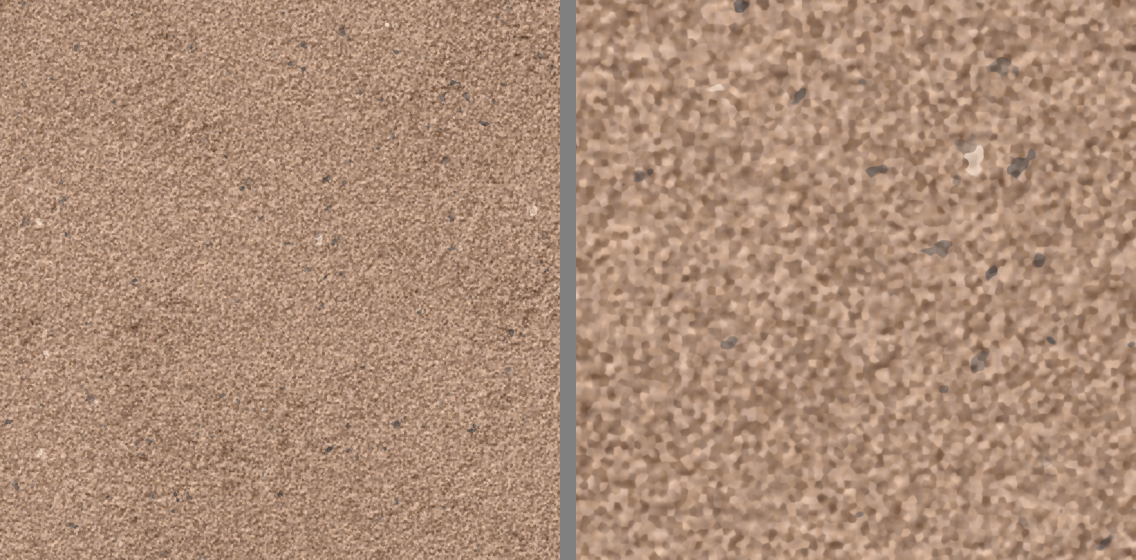
Left, the full canvas; right, a detail of the centre.
Write a WebGL 2 fragment shader that draws this texture.

```glsl
#version 300 es
precision highp float;

uniform vec2 u_resolution;
out vec4 fragColor;

vec3 hash3(vec2 cell) {
    uvec3 v = uvec3(uint(int(cell.x) + 4096), uint(int(cell.y) + 4096), 77u);
    v = v * 1664525u + 1013904223u;
    v.x += v.y * v.z; v.y += v.z * v.x; v.z += v.x * v.y;
    v ^= v >> 16u;
    v.x += v.y * v.z; v.y += v.z * v.x; v.z += v.x * v.y;
    return vec3(v >> 8u) / 16777216.0;
}

float noise(vec2 p) {
    vec2 i = floor(p), f = fract(p);
    f = f * f * (3.0 - 2.0 * f);
    float low = mix(hash3(i).x, hash3(i + vec2(1, 0)).x, f.x);
    float high = mix(hash3(i + vec2(0, 1)).x, hash3(i + vec2(1, 1)).x, f.x);
    return mix(low, high, f.y);
}

float fbm(vec2 p) {
    float sum = 0.0, amp = 0.5;
    for (int i = 0; i < 4; i++) {
        sum += amp * noise(p);
        p = mat2(1.6, 1.2, -1.2, 1.6) * p + 17.3;
        amp *= 0.5;
    }
    return sum / 0.9375;
}

// Slope of the noise surface towards a light at the upper left
float relief(vec2 p) {
    return noise(p) - noise(p + vec2(-0.35, 0.65));
}

// Softly blended grains: x = tone, y = hue, both centred on zero
vec2 grains(vec2 p) {
    vec2 base = floor(p), sum = vec2(0.0);
    float total = 0.0;
    for (int y = -1; y <= 1; y++)
    for (int x = -1; x <= 1; x++) {
        vec2 cell = base + vec2(x, y);
        vec3 h = hash3(cell);
        vec2 d = p - cell - 0.1 - 0.8 * h.xy;
        float w = exp(-7.0 * dot(d, d));
        sum += w * (vec2(h.z, hash3(cell + 911.0).x) - 0.5);
        total += w;
    }
    return sum / total;
}

// Sparse irregular chips: x = coverage, y = random strength
vec2 chips(vec2 p, float density, float chance, float minR, float maxR, float seed) {
    vec2 base = floor(p * density), result = vec2(0.0);
    float soft = 0.8 / u_resolution.y + 0.0008;
    for (int y = -1; y <= 1; y++)
    for (int x = -1; x <= 1; x++) {
        vec2 cell = base + vec2(x, y);
        vec3 h = hash3(cell + seed), k = hash3(cell + seed + 503.0);
        if (h.z > chance) continue;
        vec2 d = p - (cell + h.xy) / density;
        float a = 6.2832 * k.x;
        d = mat2(cos(a), -sin(a), sin(a), cos(a)) * d;
        d.y *= 1.0 + 0.9 * k.y;
        float r = mix(minR, maxR, k.z * k.z);
        float edge = length(d) + r * 1.5 * (noise(p * 230.0 + seed) - 0.5);
        float cover = 1.0 - smoothstep(r - soft, r + soft, edge);
        if (cover > result.x) result = vec2(cover, k.y);
    }
    return result;
}

void main() {
    vec2 p = gl_FragCoord.xy / u_resolution.y;

    // Rough, crumbled areas between smoother ones
    float rough = smoothstep(0.5, 0.74, fbm(p * vec2(5.0, 5.6) + 5.7));
    float broad = fbm(p * 2.3 + 31.0) - 0.5;

    // Sand tone: grains, fine relief, clumps and shaded crevices
    vec2 grain = grains(p * 250.0);
    float tone = 0.685 + 0.05 * broad - 0.02 * rough;
    tone += 0.27 * grain.x;
    tone += 0.16 * relief(p * 190.0 + 3.0);
    tone += mix(0.04, 0.15, rough) * relief(p * 88.0 + 40.0);
    tone += 0.05 * (noise(p * 120.0 + 9.0) - 0.5);
    float crevice = smoothstep(0.6, 0.95, noise(p * vec2(115.0, 135.0) + 61.0));
    tone -= mix(0.04, 0.11, rough) * crevice;

    // Brown ramp with slightly warm and grey grains
    vec3 color = mix(vec3(0.48, 0.36, 0.28), vec3(0.80, 0.67, 0.58), (tone - 0.48) / 0.32);
    color += vec3(0.02, 0.0, -0.03) * grain.y;

    // Slate-coloured and pale chips
    vec2 slate = chips(p, 30.0, 0.2, 0.0022, 0.0085, 100.0);
    vec3 slateColor = vec3(0.35, 0.32, 0.31) + 0.5 * (tone - 0.66);
    color = mix(color, slateColor, slate.x * mix(0.25, 0.9, slate.y));
    vec2 pale = chips(p, 17.0, 0.06, 0.0025, 0.0075, 300.0);
    vec3 paleColor = vec3(0.92, 0.83, 0.76) + 0.4 * (tone - 0.66);
    color = mix(color, paleColor, pale.x * mix(0.65, 1.0, pale.y));

    fragColor = vec4(clamp(color, 0.0, 1.0), 1.0);
}
```
